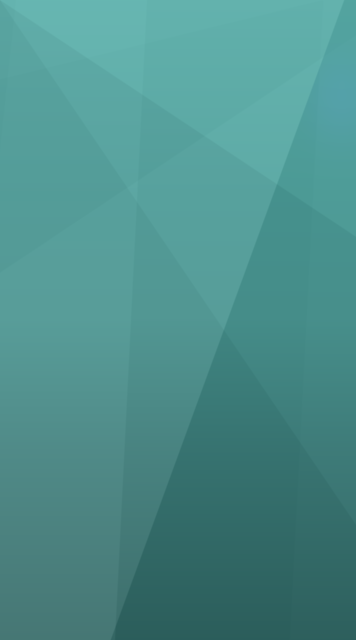
Write a WebGL 2 fragment shader that draws this background.

```glsl
#version 300 es
precision highp float;
// Teal faceted backdrop: a vertical colour ramp is lightened or darkened
// on one side of several straight creases, so the overlaps form facets.
// A soft blue glow tints the upper right corner.

uniform vec2 u_resolution;
out vec4 outColor;

// Vertical ramp, from the top edge down
const vec3 RAMP_TOP   = vec3(0.350, 0.645, 0.630);
const vec3 RAMP_UPPER = vec3(0.322, 0.607, 0.592);
const vec3 RAMP_MID   = vec3(0.320, 0.590, 0.575);
const vec3 RAMP_LOWER = vec3(0.285, 0.515, 0.505);
const vec3 RAMP_BASE  = vec3(0.240, 0.430, 0.420);

// Light added by each facet
const vec3 FOLD_SHADE   = vec3(-0.070, -0.064, -0.064);
const vec3 UPPER_LIGHT  = vec3(0.025, 0.035, 0.032);
const vec3 MIDDLE_LIGHT = vec3(0.020, 0.025, 0.025);
const vec3 RISING_SHADE = vec3(-0.015);
const float LEFT_LIGHT_TOP = 0.014;
const float LEFT_LIGHT_BASE = 0.035;
const float FAINT_LIGHT = 0.008;

// Corner glow
const vec3 GLOW_TINT = vec3(0.012, 0.002, 0.050);
const vec2 GLOW_CENTER = vec2(0.96, 0.155);
const vec2 GLOW_SIZE = vec2(0.10, 0.07);

// Smooth coverage of the side to the right of the direction a to b,
// as seen on the canvas with y pointing down from the top edge.
float facet(vec2 p, vec2 a, vec2 b) {
  vec2 scale = vec2(u_resolution.x / u_resolution.y, 1.0);
  vec2 dir = normalize((b - a) * scale);
  float dist = dot((p - a) * scale, vec2(-dir.y, dir.x));
  float pixel = 1.0 / u_resolution.y;
  return smoothstep(-pixel, pixel, dist);
}

vec3 ramp(float y) {
  vec3 color = mix(RAMP_TOP, RAMP_UPPER, clamp(y / 0.3, 0.0, 1.0));
  color = mix(color, RAMP_MID, clamp((y - 0.3) / 0.2, 0.0, 1.0));
  color = mix(color, RAMP_LOWER, clamp((y - 0.5) / 0.2, 0.0, 1.0));
  return mix(color, RAMP_BASE, clamp((y - 0.7) / 0.3, 0.0, 1.0));
}

void main() {
  vec2 p = gl_FragCoord.xy / u_resolution;
  p.y = 1.0 - p.y;
  vec3 color = ramp(p.y);

  // Two creases fan out of the top left corner
  color += UPPER_LIGHT * facet(p, vec2(1.0, 0.370), vec2(0.0));
  color += MIDDLE_LIGHT * facet(p, vec2(1.0, 0.820), vec2(0.0));

  // Steep fold with the dark side on the right
  float fold = facet(p, vec2(0.311, 1.0), vec2(0.967, 0.0));
  color += FOLD_SHADE * fold;

  // Rising crease, fading beyond the fold
  float rising = facet(p, vec2(1.0, 0.055), vec2(0.0, 0.426));
  color += RISING_SHADE * rising * mix(1.0, 0.5, fold);

  // Near vertical crease, brighter on the left
  float left = facet(p, vec2(0.413, 0.0), vec2(0.323, 1.0));
  color += left * mix(LEFT_LIGHT_TOP, LEFT_LIGHT_BASE, p.y);

  // Faint creases near the edges
  color += FAINT_LIGHT * facet(p, vec2(0.814, 1.0), vec2(0.908, 0.0));
  color += FAINT_LIGHT * facet(p, vec2(0.908, 0.0), vec2(0.0, 0.124));
  color -= FAINT_LIGHT * facet(p, vec2(0.045, 0.0), vec2(0.0, 0.234));

  // Blue glow, kept to the right of the fold
  vec2 q = (p - GLOW_CENTER) / GLOW_SIZE;
  color += GLOW_TINT * exp(-dot(q, q)) * fold;

  outColor = vec4(color, 1.0);
}
```
